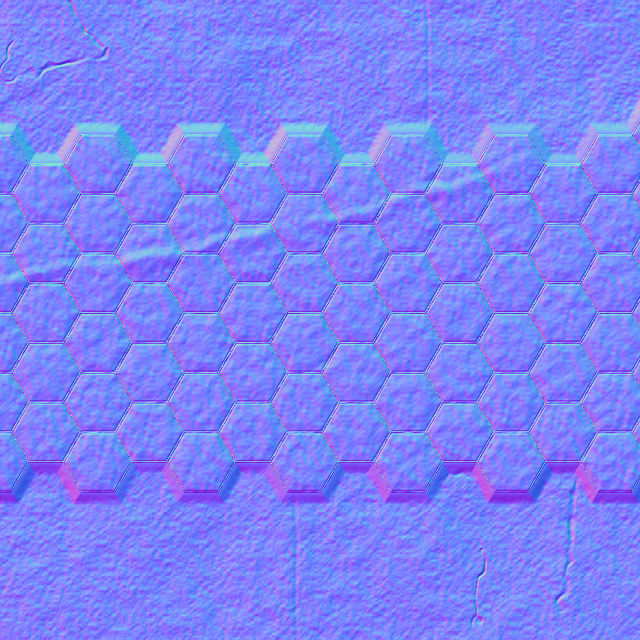
Write a three.js fragment shader that draws this texture map.

```glsl
varying vec2 vUv;

float hash(vec2 p) {
  return fract(sin(dot(p, vec2(127.1, 311.7))) * 43758.545);
}

float noise(vec2 p) {
  vec2 i = floor(p), f = fract(p);
  f = f * f * (3.0 - 2.0 * f);
  return mix(mix(hash(i), hash(i + vec2(1.0, 0.0)), f.x),
             mix(hash(i + vec2(0.0, 1.0)), hash(i + vec2(1.0, 1.0)), f.x), f.y);
}

float hexDistance(vec2 p, float radius) {
  p = abs(p);
  return max(p.y, p.x * 0.866 + p.y * 0.5) - radius;
}

// Signed distance to the nearest tile, and its column and row
vec3 nearestTile(vec2 p) {
  const float pitch = 0.0932;
  const float spacing = 0.0808;
  vec3 nearest = vec3(9.0, 0.0, 0.0);
  float middle = floor((p.x - 0.153) / spacing + 0.5);
  for (int k = -1; k <= 1; k++) {
    float column = middle + float(k);
    float odd = mod(column, 2.0);
    float firstRow = column > 10.5 ? -1.0 : 0.0;
    float row = floor((0.7438 - p.y) / pitch - odd * 0.5 + 0.5);
    row = clamp(row, firstRow, 5.0 - odd);
    vec2 center = vec2(0.153 + column * spacing, 0.7438 - (row + odd * 0.5) * pitch);
    float d = hexDistance(p - center, pitch * 0.5);
    if (d < nearest.x) nearest = vec3(d, column, row);
  }
  return nearest;
}

// Rough, broken groove along a segment
float scratch(vec2 p, vec2 a, vec2 b, float width) {
  p += (vec2(noise(p * 65.0), noise(p * 65.0 + 31.0)) - 0.5) * 0.018;
  vec2 ab = b - a;
  float t = clamp(dot(p - a, ab) / dot(ab, ab), 0.0, 1.0);
  float d = length(p - a - ab * t);
  return smoothstep(width, 0.0, d) * noise(p * 90.0 + 7.0);
}

float wallHeight(vec2 p) {
  float h = noise(p * 9.0) * 0.008 + noise(p * 38.0) * 0.0035;
  h += noise(p * 140.0) * 0.0019 + noise(p * 270.0) * 0.0009;
  float marks = scratch(p, vec2(0.0, 0.89), vec2(0.026, 0.95), 0.004);
  marks += scratch(p, vec2(0.01, 0.875), vec2(0.165, 0.92), 0.007);
  marks += scratch(p, vec2(0.105, 1.0), vec2(0.155, 0.93), 0.006);
  marks += scratch(p, vec2(0.742, 0.02), vec2(0.756, 0.14), 0.004);
  marks += scratch(p, vec2(0.9, 0.24), vec2(0.875, 0.05), 0.008);
  marks += scratch(p, vec2(0.695, 0.258), vec2(0.73, 0.255), 0.009);
  // Faint vertical seams
  float seam = p.y > 0.5 ? 0.671 : 0.464;
  marks += 0.25 * smoothstep(0.006, 0.0, abs(p.x - seam + 0.006 * noise(p * 20.0)));
  return h - marks * 0.0055;
}

float tileHeight(vec2 p, vec3 tile) {
  float inset = -tile.x;
  // Domed face, edge groove and thin central ridge
  float h = 0.0023 * smoothstep(0.0, 0.019, inset);
  h += 0.0024 * smoothstep(0.0012, 0.0038, inset);
  h += 0.0016 * smoothstep(0.0019, 0.0, inset);
  // Leathery grain, different on every tile
  vec2 q = p + tile.yz * 3.17;
  vec2 grain = vec2(q.x * 0.85 + q.y * 0.3, q.y * 0.75 - q.x * 0.4);
  h += noise(grain * vec2(150.0, 115.0)) * 0.0023;
  h += noise(q * 55.0) * 0.0022 + noise(q * 250.0) * 0.0006;
  return h;
}

// Uneven ledge climbing across the tiles
float ledgeHeight(vec2 p) {
  float line = 0.565 + 0.13 * p.x + 0.12 * p.x * p.x;
  line += (noise(vec2(p.x * 17.0, 3.0)) - 0.5) * 0.018;
  line += (noise(vec2(p.x * 60.0, 8.0)) - 0.5) * 0.006;
  float below = line - p.y;
  float strength = 0.3 + 0.7 * noise(vec2(p.x * 13.0, 21.0));
  float profile = smoothstep(-0.012, 0.006, below) * (1.0 - smoothstep(0.006, 0.03, below) * 0.75);
  return 0.0075 * strength * profile * exp(-max(below, 0.0) * 18.0)
       * smoothstep(0.86, 0.8, p.x);
}

float surfaceHeight(vec2 p) {
  vec3 tile = nearestTile(p);
  float bevel = smoothstep(0.0195, 0.0, tile.x);
  if (tile.x < 0.0) return 0.016 + tileHeight(p, tile) + ledgeHeight(p);
  return 0.0176 * bevel + wallHeight(p) * (1.0 - bevel);
}

void main() {
  vec2 stepX = vec2(0.0009, 0.0);
  vec2 stepY = stepX.yx;
  vec2 slope = vec2(surfaceHeight(vUv + stepX) - surfaceHeight(vUv - stepX),
                    surfaceHeight(vUv + stepY) - surfaceHeight(vUv - stepY)) / 0.0018;
  // Soft limit keeps steep edges coloured
  slope /= 1.0 + 0.15 * length(slope);
  vec3 normal = normalize(vec3(slope.x - 0.02, 0.03 - slope.y, 1.0));
  gl_FragColor = vec4(normal * 0.5 + 0.5, 1.0);
}
```
